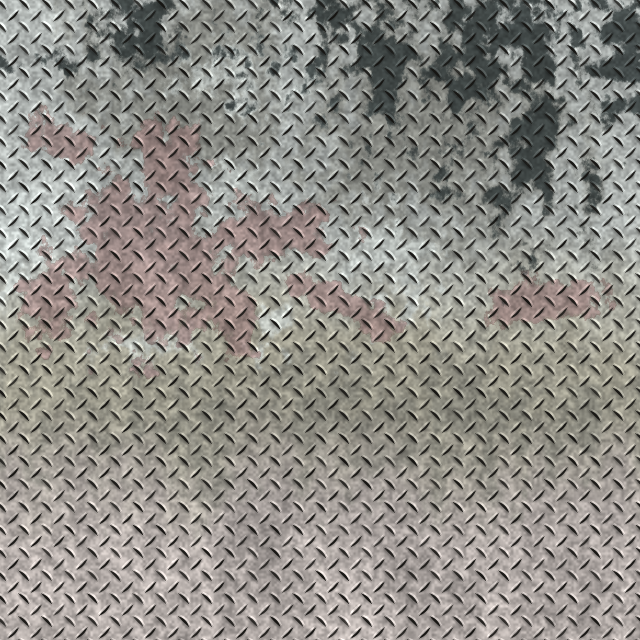
Reproduce this texture procedurally as a three.js fragment shader.

```glsl
varying vec2 vUv;

const vec2 REPEATS = vec2(28.0, 28.0);   // tread pairs across and down
const vec2 PHASE = vec2(0.56, 0.33);     // center of the first rising tread
const float TREAD_LENGTH = 0.33;         // half length, in repeat widths
const float TREAD_WIDTH = 0.056;         // half width, in repeat widths
const float TREAD_BEND = 0.35;
const float EDGE = 0.026;
const float GRAIN = 0.24;
const vec3 PALE_STEEL = vec3(0.69, 0.71, 0.70);
const vec3 OLIVE_STEEL = vec3(0.64, 0.63, 0.57);
const vec3 WARM_STEEL = vec3(0.69, 0.66, 0.645);
const vec3 RUST_PINK = vec3(0.58, 0.48, 0.47);
const vec3 RUST_RIM = vec3(0.40, 0.28, 0.26);
const vec3 GRIME = vec3(0.18, 0.21, 0.21);
const vec3 STAIN = vec3(0.44, 0.44, 0.41);
const vec3 CHALK = vec3(0.80, 0.83, 0.82);
const vec3 SHADOW = vec3(0.085, 0.08, 0.07);

float hash(vec2 p) {
  vec3 q = fract(vec3(p.xyx) * 0.1031);
  q += dot(q, q.yzx + 33.33);
  return fract((q.x + q.y) * q.z);
}

float noise(vec2 p) {
  vec2 i = floor(p), f = fract(p);
  f = f * f * (3.0 - 2.0 * f);
  return mix(mix(hash(i), hash(i + vec2(1.0, 0.0)), f.x),
             mix(hash(i + vec2(0.0, 1.0)), hash(i + 1.0), f.x), f.y);
}

float fbm(vec2 p) {
  float sum = 0.0, amp = 0.5;
  for (int i = 0; i < 5; i++) {
    sum += amp * noise(p);
    p = mat2(0.8, -0.6, 0.6, 0.8) * p * 2.03 + 17.3;
    amp *= 0.55;
  }
  return sum / 1.06;
}

// Positive inside an ellipse, falling below zero outside
float blob(vec2 p, vec2 center, vec2 radius) {
  return 1.0 - length((p - center) / radius);
}

// Pointed oval lying along the x axis
float tread(vec2 p, float width, float edge) {
  float t = p.x / TREAD_LENGTH;
  return 1.0 - smoothstep(-edge, edge, abs(p.y) - width * (1.0 - t * t));
}

vec3 weatheredSteel(vec2 p) {
  float broad = fbm(p * 7.0 + 3.0) - 0.5;
  float rough = fbm(p * vec2(42.0, 36.0) + 40.0) - 0.5;
  float streak = fbm(vec2(p.x * 38.0, p.y * 3.5)) - 0.5;

  // Pale top, olive band and warm base
  float height = p.y + broad * 0.16 + streak * 0.1;
  vec3 color = mix(WARM_STEEL, OLIVE_STEEL, smoothstep(0.16, 0.40, height));
  color = mix(color, PALE_STEEL, smoothstep(0.44, 0.68, height));
  color *= 1.0 + streak * 0.3 + broad * 0.12 + rough * 0.25;

  // Soft stains running down from the top
  float stain = max(blob(p, vec2(0.30, 0.85), vec2(0.20, 0.22)),
                    blob(p, vec2(0.68, 0.81), vec2(0.30, 0.27)));
  stain = max(stain, blob(p, vec2(0.60, 0.34), vec2(0.50, 0.12)) * 0.5);
  color = mix(color, STAIN, 0.65 * smoothstep(-0.1, 0.6, stain + streak + rough * 1.6));

  // Chalky flakes around the worn paint
  float chalk = max(blob(p, vec2(0.36, 0.71), vec2(0.07, 0.055)),
                    blob(p, vec2(0.23, 0.465), vec2(0.12, 0.045)));
  chalk = max(chalk, blob(p, vec2(0.02, 0.62), vec2(0.08, 0.12)));
  chalk = max(chalk, blob(p, vec2(0.60, 0.58), vec2(0.12, 0.11)) * 0.7);
  chalk = max(chalk, blob(p, vec2(0.42, 0.49), vec2(0.04, 0.06)));
  chalk = max(chalk, blob(p, vec2(0.40, 0.87), vec2(0.30, 0.14)) - 0.45);
  color = mix(color, CHALK, 0.65 * smoothstep(0.15, 0.65, chalk + rough * 2.4));

  // Exposed pink primer with darker rims
  float rust = max(blob(p, vec2(0.235, 0.60), vec2(0.13, 0.15)),
                   blob(p, vec2(0.27, 0.74), vec2(0.06, 0.08)));
  rust = max(rust, blob(p, vec2(0.43, 0.64), vec2(0.11, 0.055)));
  rust = max(rust, blob(p, vec2(0.10, 0.78), vec2(0.05, 0.04)));
  rust = max(rust, blob(p, vec2(0.08, 0.52), vec2(0.05, 0.06)));
  rust = max(rust, blob(p, vec2(0.37, 0.50), vec2(0.04, 0.06)));
  vec2 slant = p + vec2(0.0, 0.5 * (p.x - 0.54));
  rust = max(rust, blob(slant, vec2(0.54, 0.52), vec2(0.10, 0.03)));
  rust = max(rust, blob(p, vec2(0.85, 0.53), vec2(0.11, 0.04)) - 0.1);
  rust += rough * 1.8 + broad * 0.4 - 0.08;
  color = mix(color, RUST_PINK * (1.0 + streak * 0.3 + rough * 0.4),
              0.75 * smoothstep(0.0, 0.18, rust));
  color = mix(color, RUST_RIM, 0.35 * smoothstep(0.09, 0.0, abs(rust - 0.05)));

  // Black-green grime along the top
  float grime = max(blob(p, vec2(0.79, 0.94), vec2(0.17, 0.14)),
                    blob(p, vec2(0.98, 0.91), vec2(0.08, 0.12)));
  grime = max(grime, blob(p, vec2(0.22, 0.96), vec2(0.07, 0.10)) - 0.1);
  grime = max(grime, blob(p, vec2(0.60, 0.91), vec2(0.14, 0.10)) * 0.5);
  grime = max(grime, blob(p, vec2(0.81, 0.78), vec2(0.09, 0.12)) * 0.5);
  grime = max(grime, blob(p, vec2(0.06, 0.905), vec2(0.12, 0.012)) * 0.4);
  grime += rough * 2.8 + streak * 0.8 + broad * 0.3;
  return mix(color, GRIME, 0.82 * smoothstep(0.04, 0.55, grime));
}

// Blends one family of treads over the plate; slope is 1 rising, -1 falling
vec3 addTreads(vec3 color, vec2 grid, float slope) {
  vec2 local = fract(grid) - 0.5;
  vec2 along = vec2(1.0, slope) * 0.70711;
  vec2 q = vec2(dot(local, along), dot(local, vec2(-along.y, along.x)));
  float rising = step(0.0, slope);
  float wear = hash(floor(grid) + slope * 9.0 + 20.0);
  q.y += TREAD_BEND * (q.x * q.x - 0.03) * mix(1.0, -0.5, rising);
  float shade = tread(q + vec2(0.0, mix(0.01, 0.05, rising)), TREAD_WIDTH, EDGE);
  float light = tread(q - vec2(0.0, mix(0.085, 0.035, rising)), TREAD_WIDTH, EDGE);
  float halo = tread(q + vec2(0.0, 0.06), TREAD_WIDTH * 1.5, 0.08);
  color *= 1.0 - 0.28 * halo;
  color = mix(color, color * 1.15 + 0.07, light);
  float cover = shade * (1.0 - 0.75 * light * rising);
  return mix(color, SHADOW, cover * mix(0.7, 1.0, wear));
}

void main() {
  vec2 grid = vUv * REPEATS - PHASE;
  // Worn plate and fine grain
  vec3 color = weatheredSteel(vUv);
  color *= 1.0 + GRAIN * (noise(grid * 4.3 + 150.0) + noise(grid * 8.7 + 150.0) - 1.0);
  // Columns of rising and falling treads, staggered by half a repeat
  color = addTreads(color, grid + 0.5, 1.0);
  color = addTreads(color, grid, -1.0);
  gl_FragColor = vec4(clamp(color, 0.0, 1.0), 1.0);
}
```
